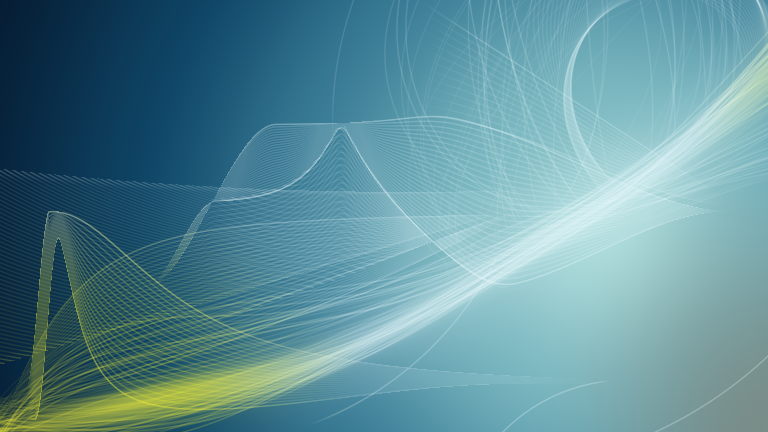
Write a WebGL 1 fragment shader that draws this background.

```glsl
precision highp float;
// Luminous strands and woven veils sweeping across a blue-teal gradient.
uniform vec2 u_resolution;
const float STEP = 0.001;   // finite difference along x
const float LINE = 0.0008;  // half width of a thread
const vec3 WHITE = vec3(0.90, 0.97, 0.98);
const vec3 YELLOW = vec3(0.95, 0.94, 0.22);

float hash(float n) {
  n = fract(n * 0.1031);
  n *= n + 33.33;
  return fract(n * (n + n));
}
float stroke(float d, float aa) { return 1.0 - smoothstep(0.0, LINE + aa, abs(d)); }
float bell(float x, float width) { return 1.0 / (1.0 + x * x / (width * width)); }
// Soft window that is open between a and b
float band(float x, float a, float b, float soft) {
  return smoothstep(a, a + soft, x) * (1.0 - smoothstep(b - soft, b, x));
}

vec3 backdrop(vec2 p) {
  float d = length(p - vec2(1.42, 0.43));
  vec3 c = mix(vec3(0.66, 0.85, 0.85), vec3(0.46, 0.70, 0.74), smoothstep(0.0, 0.45, d));
  c = mix(c, vec3(0.23, 0.49, 0.59), smoothstep(0.35, 0.78, d));
  c = mix(c, vec3(0.06, 0.28, 0.41), smoothstep(0.68, 1.14, d));
  c = mix(c, vec3(0.02, 0.11, 0.20), smoothstep(1.0, 1.6, d));
  float corner = length((p - vec2(1.82, -0.03)) * vec2(1.0, 0.85));
  return mix(vec3(0.48, 0.55, 0.53), c, smoothstep(0.0, 0.62, corner));
}

// Height of the beam center, and of one thread with random traits h
float axis(float x) { return 0.025 + 0.262 * x * x - 0.03 * smoothstep(1.2, 1.6, x); }
float strand(float x, vec3 h) {
  float bulge = x / 0.35 * exp(1.0 - x / 0.35), right = max(x - 1.1, 0.0);
  return axis(x) + bulge * mix(-0.035, 0.23, h.x * h.x)
    + right * right * mix(0.13, -0.5, h.y * h.y) + 0.08 * (h.z - 0.5) * (x - 1.1)
    + 0.016 * sin(x * (3.0 + 4.0 * h.z) + 6.28 * h.y);
}
float beam(vec2 p, float aa) {
  float sum = 0.0;
  for (int i = 0; i < 90; i++) {
    float n = float(i) + 1.0;
    vec3 h = vec3(hash(n * 3.1), hash(n * 7.7 + 2.0), hash(n * 5.3 + 9.0));
    float y = strand(p.x, h), slope = (strand(p.x + STEP, h) - y) / STEP;
    sum += stroke((p.y - y) / sqrt(1.0 + slope * slope), aa) * (0.06 + 0.2 * h.z * h.z);
  }
  return sum;
}

// Veil edges, each returned as (lower, upper) height at x
float ridge(float x) {
  float dx = x - 0.79;
  return 0.33 + 0.2 * smoothstep(0.33, 0.5, x) - 0.2 * smoothstep(0.8, 1.2, x)
    + 0.21 * exp(-sqrt(dx * dx + 0.0002) / 0.075);
}
float arch(float x) { return 0.48 * (1.0 - exp(-x / 0.16)) + 0.02 * x; }
vec2 humpEdges(float x) {
  float top = 0.33 + 0.38 * smoothstep(0.33, 0.64, x) - 0.2 * smoothstep(1.02, 1.7, x);
  return vec2(ridge(x) + 0.18 * smoothstep(1.1, 1.68, x), top + 0.02 * bell(x - 1.0, 0.12));
}
vec2 foldEdges(float x) { return vec2(0.08 + 0.36 * x, ridge(x)); }
vec2 archEdges(float x) { return vec2(0.05 + 0.24 * x + 0.12 * x * x, arch(x)); }
vec2 waveEdges(float x) { return vec2(0.16 + 0.3 * x, 0.605 - 0.11 * x + 0.06 * x * x); }
vec2 crossEdges(float x) { return vec2(1.63 - 0.65 * x, 0.99 - 0.27 * x + 0.02 * sin(7.0 * x)); }
vec2 peakEdges(float x) {
  float low = 0.45 * smoothstep(0.08, 0.14, x) * bell(x - 0.12, 0.065);
  float high = 0.41 * smoothstep(0.06, 0.115, x) * bell(x - 0.12, 0.3);
  return vec2(0.03 + low + 0.08 * smoothstep(0.3, 1.2, x), 0.10 + high);
}

// Threads woven between two edges; shear slants them across the veil
float veil(vec2 p, vec2 e, vec2 next, float count, float shear, float aa) {
  float span = e.y - e.x;
  span = span < 0.0 ? min(span, -0.001) : max(span, 0.001);
  float t = (p.y - e.x) / span;
  vec2 slopes = (next - e) / STEP;
  float slope = mix(slopes.x, slopes.y, clamp(t, 0.0, 1.0)) - shear * span / count;
  float gap = abs(span) / (count * sqrt(1.0 + slope * slope));
  float line = stroke((fract(t * count + shear * p.x + 0.5) - 0.5) * gap, aa);
  line = mix(min(1.0, (LINE + aa) / gap), line, smoothstep(1.0, 2.5, gap / aa));
  float inside = step(-0.5 / count, t) * step(t, 1.0 + 0.5 / count);
  return inside * line * (0.36 + 0.5 * smoothstep(0.45, 0.5, abs(t - 0.5)));
}

float ring(vec2 p, vec2 center, vec2 radius, float angle, float aa) {
  float c = cos(angle), s = sin(angle);
  vec2 q = mat2(c, -s, s, c) * (p - center) / radius;
  float k = length(q);
  return stroke((k - 1.0) * k / max(length(q / radius), 0.001), aa);
}
// Nested turning loops in the upper right
float loops(vec2 p, float aa) {
  float sum = 0.0;
  for (int i = 0; i < 36; i++) {
    float t = float(i) / 35.0, h = hash(float(i) * 4.7 + 1.0), g = hash(float(i) * 8.3 + 5.0);
    sum += 0.10 * ring(p, mix(vec2(1.52, 0.83), vec2(1.58, 0.80), t),
      mix(vec2(0.21, 0.18), vec2(0.42, 0.27), t), 0.4 + 1.9 * t, aa);
    sum += (0.05 + 0.16 * h * h) * ring(p, vec2(1.25 + 0.3 * g, 0.70 + 0.25 * h),
      vec2(0.13 + 0.25 * t, 0.36 + 0.3 * g), -0.9 + 1.3 * h, aa);
  }
  return sum * smoothstep(-0.02, 0.15, p.y - axis(p.x));
}

void main() {
  vec2 p = gl_FragCoord.xy / u_resolution.y;
  float aa = 1.0 / u_resolution.y, x = p.x, nx = x + STEP;
  // Woven layers and threads
  float light = 0.55 * veil(p, humpEdges(x), humpEdges(nx), 26.0, 0.0, aa) * band(x, 0.33, 1.7, 0.1);
  light += 0.36 * veil(p, foldEdges(x), foldEdges(nx), 24.0, 0.0, aa) * band(x, 0.4, 1.2, 0.15);
  light += 0.26 * veil(p, foldEdges(x), foldEdges(nx), 20.0, 42.0, aa) * band(x, 0.4, 1.25, 0.2);
  light += 0.40 * veil(p, archEdges(x), archEdges(nx), 28.0, 0.0, aa) * band(x, -0.1, 1.3, 0.3);
  light += 0.28 * veil(p, waveEdges(x), waveEdges(nx), 46.0, 50.0, aa) * band(x, -0.5, 1.35, 0.4);
  light += 0.34 * veil(p, crossEdges(x), crossEdges(nx), 12.0, 0.0, aa) * band(x, 0.95, 1.7, 0.2);
  light += 0.75 * veil(p, peakEdges(x), peakEdges(nx), 20.0, 0.0, aa)
    * smoothstep(0.06, 0.08, x) * (1.0 - 0.6 * smoothstep(0.3, 0.8, x)) * (1.0 - smoothstep(1.1, 1.4, x));
  light += loops(p, aa) + beam(p, aa);
  // Broad sweeping arcs
  light += 0.14 * ring(p, vec2(1.75, 0.72), vec2(0.98, 0.9), 0.0, aa) * smoothstep(0.65, 0.8, p.y);
  light += 0.35 * ring(p, vec2(1.45, -0.28), vec2(0.4), 0.0, aa) * band(x, 1.1, 1.42, 0.05);
  light += 0.35 * ring(p, vec2(1.1, 0.9), vec2(0.992), 0.0, aa) * step(1.5, x) * step(p.y, 0.25);
  light += 0.3 * ring(p, vec2(0.45, 0.75), vec2(0.78), 0.0, aa) * band(x, 0.7, 1.2, 0.1) * step(p.y, 0.4);
  // Haze around the beam, hottest at the lower left
  float off = (p.y - axis(x)) / sqrt(1.0 + 0.275 * x * x);
  light += 0.4 * exp(-off * off / 0.001) * smoothstep(0.1, 0.6, x);
  light += 0.2 * exp(-off * off / 0.010) * smoothstep(0.2, 1.0, x);
  vec2 hot = (p - vec2(0.34, 0.075)) * mat2(0.97, 0.22, -0.22, 0.97) / vec2(0.28, 0.03);
  light += 0.9 * exp(-dot(hot, hot));
  float gold = 1.0 - smoothstep(0.25, 0.75, length((p - vec2(0.15, 0.05)) * vec2(1.0, 1.25)));
  gold = max(gold, 0.4 * smoothstep(1.58, 1.85, x) * exp(-off * off / 0.006));
  gl_FragColor = vec4(mix(backdrop(p), mix(WHITE, YELLOW, gold), 1.0 - exp(-light)), 1.0);
}
```
